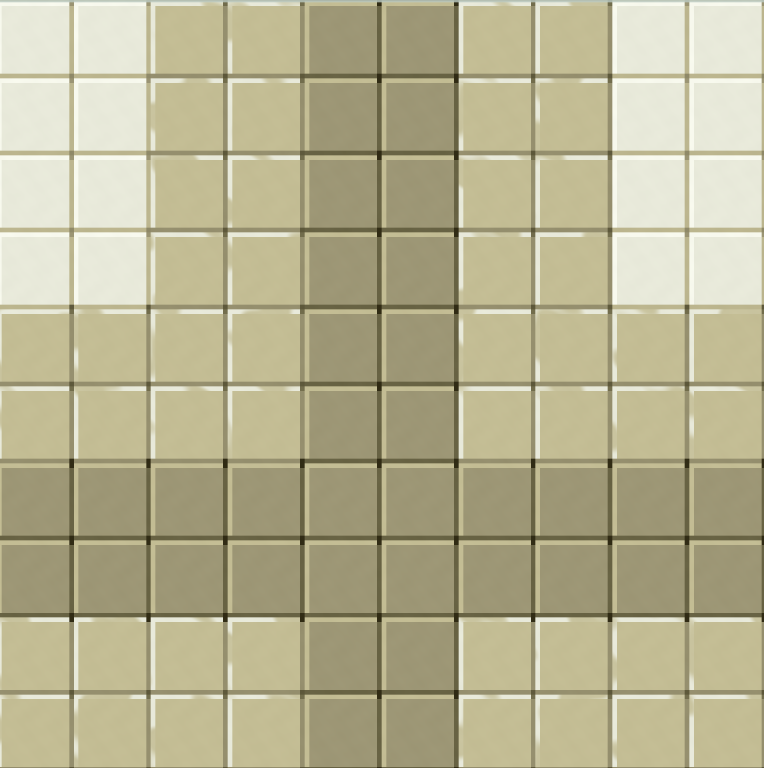
A WebGL 1 fragment shader for this pattern:

```glsl
precision highp float;
// Bevelled square tiles in olive and cream, crossed by two dark bands.

uniform vec2 u_resolution;

// Grid, measured from the top left in canvas units
const vec2 GRID_ORIGIN = vec2(0.0967, 0.1019);
const vec2 GRID_PITCH = vec2(0.1007, 0.1003);
const float BEVEL = 0.06;          // bevel width as a share of a tile
const float SHADE_DROP = 1.2;      // tone steps down on shaded bevels
const float KNOT_DROP = 2.35;      // tone steps down at the crossings
const float WEAR = 0.85;           // fading of highlights on olive tiles
const float GRAIN = 0.006;
const float TOP_EDGE = 0.0032;

// Tone ramp, from the darkest knot to the brightest bevel
const vec3 SOOT = vec3(0.19, 0.17, 0.08);
const vec3 UMBER = vec3(0.46, 0.44, 0.31);
const vec3 KHAKI = vec3(0.615, 0.59, 0.46);
const vec3 OLIVE = vec3(0.765, 0.74, 0.58);
const vec3 CREAM = vec3(0.91, 0.915, 0.855);
const vec3 WHITE = vec3(0.97, 0.975, 0.93);
const vec3 EDGE_TINT = vec3(0.74, 0.80, 0.77);

// Tone names as positions on the ramp
const float DARK = 2.0;
const float MID = 3.0;
const float PALE = 4.0;

vec3 ramp(float tone) {
  vec3 c = mix(SOOT, UMBER, clamp(tone, 0.0, 1.0));
  c = mix(c, KHAKI, clamp(tone - 1.0, 0.0, 1.0));
  c = mix(c, OLIVE, clamp(tone - 2.0, 0.0, 1.0));
  c = mix(c, CREAM, clamp(tone - 3.0, 0.0, 1.0));
  return mix(c, WHITE, clamp(tone - 4.0, 0.0, 1.0));
}

// 1 when a tile index lies between first and last
float within(float index, float first, float last) {
  return step(first - 0.5, index) * step(index, last + 0.5);
}

// Tone of a tile: pale upper corners, then the dark cross on top
float tileTone(vec2 tile) {
  float corner = (1.0 - within(tile.x, 2.0, 7.0)) * step(tile.y, 3.5);
  float cross = max(within(tile.x, 4.0, 5.0), within(tile.y, 6.0, 7.0));
  return mix(mix(MID, PALE, corner), DARK, cross);
}

// Layered sines, about -1 to 1, for uneven wear
float ripple(vec2 p) {
  return 0.5 * sin(p.x * 5.1 + 2.0 * sin(p.y * 2.3))
       + 0.3 * sin(p.y * 7.7 + p.x * 3.1 + 1.3)
       + 0.2 * sin(p.x * 13.0 - p.y * 11.0);
}

vec3 tiles(vec2 uv) {
  vec2 grid = (uv - GRID_ORIGIN) / GRID_PITCH;
  vec2 tile = floor(grid) + 1.0;
  vec2 cell = fract(grid);
  float tone = tileTone(tile);
  float olive = 1.0 - step(0.5, abs(tone - MID));

  // Light bevels on the left and top, partly worn away on olive tiles
  vec2 lit = step(cell, vec2(BEVEL));
  float wear = smoothstep(0.0, 0.5, ripple(grid));
  float lightBevel = max(lit.x, lit.y) * (1.0 - WEAR * wear * olive);

  // Dark bevels on the right and bottom
  vec2 shaded = step(vec2(1.0 - BEVEL), cell);
  float darkBevel = max(shaded.x, shaded.y);
  float level = tone + lightBevel * (1.0 - darkBevel);
  level -= SHADE_DROP * darkBevel;

  // Knots where dark bevels meet, reaching into the row below
  float knotTone = min(tone, tileTone(tile + vec2(0.0, 1.0)));
  float knot = shaded.x * shaded.y;
  float tail = shaded.x * lit.y;
  float tailTone = min(tone, tileTone(tile - vec2(0.0, 1.0)));
  level = mix(level, knotTone - KNOT_DROP, knot);
  level = mix(level, tailTone - KNOT_DROP + 0.3, tail);

  vec3 color = ramp(level) + GRAIN * ripple(grid * 3.0);
  return mix(color, EDGE_TINT, step(uv.y, TOP_EDGE) * 0.8);
}

void main() {
  // Average a 3 by 3 set of samples to smooth every edge
  vec3 sum = vec3(0.0);
  for (int j = -1; j <= 1; j++) {
    for (int i = -1; i <= 1; i++) {
      vec2 offset = vec2(float(i), float(j)) / 3.0;
      vec2 uv = (gl_FragCoord.xy + offset) / u_resolution;
      sum += tiles(vec2(uv.x, 1.0 - uv.y));
    }
  }
  gl_FragColor = vec4(sum / 9.0, 1.0);
}
```
